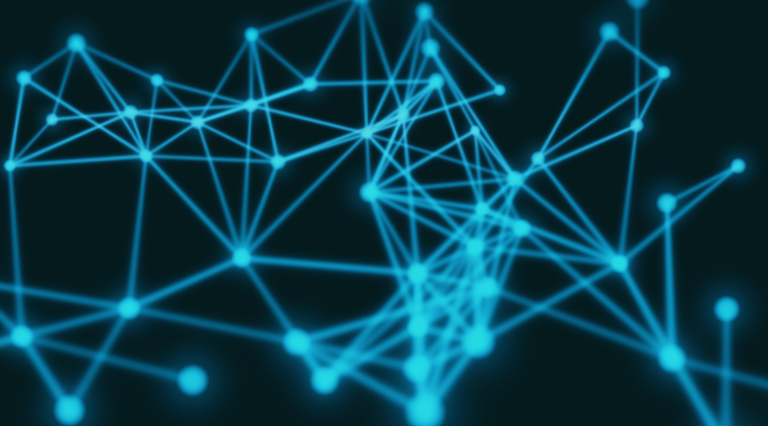
A Shadertoy shader for this background:

```glsl
// Glowing cyan network of linked nodes, seen with a shallow depth of field.
#define NODES 52
#define FOCUS_Y 0.70      // height of the sharp band
#define LINK_NEAR 0.54    // longest link at the bottom
#define LINK_FAR 0.31     // longest link at the top
#define LINK_KEEP 0.58    // share of possible links drawn
#define LINK_GAIN 0.62
#define NODE_GAIN 1.7

const float PI = 3.14159;
const float GOLDEN = 0.618034;

float hash(vec2 p) {
    vec3 q = fract(p.xyx * vec3(0.1031, 0.1030, 0.0973));
    q += dot(q, q.yzx + 33.33);
    return fract((q.x + q.y) * q.z);
}

// Nodes scatter along four loose strands; the canvas height is 1.
vec2 nodePosition(int index) {
    float i = float(index);
    vec2 jitter = vec2(hash(vec2(i, 3.7)), hash(vec2(i, 9.1))) - 0.5;
    float spread = fract(i * GOLDEN) - 0.5;
    if (index < 15) {                       // upper left band
        float t = i / 14.0;
        return vec2(0.02 + 0.92 * t, 0.81 - 0.12 * t + 0.36 * spread)
             + jitter * vec2(0.12, 0.06);
    }
    if (index < 33) {                       // curved central spine
        float t = (i - 15.0) / 17.0;
        float bend = 0.85 + 0.34 * sin(PI * pow(t, 0.8));
        return vec2(bend + spread * mix(0.14, 0.42, t * t), 1.0 - 0.97 * t)
             + jitter * 0.07;
    }
    if (index < 44) {                       // right fringe
        float t = (i - 33.0) / 10.0;
        return vec2(1.52 + 0.16 * t + spread * mix(0.2, 0.6, t),
                    0.97 - 1.03 * pow(t, 1.2)) + jitter * 0.08;
    }
    float t = (i - 44.0) / 7.0;             // sparse lower left
    return vec2(-0.25 + 0.98 * t, 0.22 + 0.4 * spread) + jitter * 0.08;
}

// Lens blur at a given height; the near side opens up faster.
float blurAt(float y) {
    float below = max(FOCUS_Y - y, 0.0);
    float above = max(y - FOCUS_Y, 0.0);
    return 0.0036 + 0.0145 * below + 0.014 * above;
}

float distanceFade(float y) {
    return mix(0.4, 1.0, smoothstep(1.05, 0.76, y));
}

float sharpness(float y) {
    float d = (y - FOCUS_Y) / 0.10;
    return exp(-d * d);
}

float linkLight(vec2 p, vec2 a, vec2 b) {
    vec2 ab = b - a;
    float t = clamp(dot(p - a, ab) / dot(ab, ab), 0.0, 1.0);
    vec2 closest = a + ab * t;
    vec2 away = p - closest;
    float width = blurAt(closest.y);
    float x2 = dot(away, away) / (width * width);
    if (x2 > 24.0) return 0.0;
    float profile = exp(-x2) + 0.16 * exp(-x2 * 0.2);
    return profile * distanceFade(closest.y) * (1.0 + 0.5 * sharpness(closest.y));
}

float nodeLight(vec2 p, vec2 center, float size) {
    float radius = size * (0.005 + 2.5 * blurAt(center.y));
    float d = length(p - center) / radius;
    float disc = smoothstep(1.25, 0.35, d);
    float halo = 0.14 * exp(-d * d * 0.25);
    return (disc + halo) * distanceFade(center.y);
}

// Dark teal through blue to bright cyan.
vec3 ramp(float s) {
    return vec3(0.016 + 0.13 * s * s * s,
                0.100 + 0.75 * s,
                0.110 + 0.78 * (1.0 - pow(1.0 - s, 1.6)));
}

void mainImage(out vec4 fragColor, in vec2 fragCoord) {
    vec2 p = fragCoord / iResolution.y;
    p.x *= 1.8 * iResolution.y / iResolution.x;

    vec2 nodes[NODES];
    for (int i = 0; i < NODES; i++) nodes[i] = nodePosition(i);

    float light = 0.0;
    for (int i = 0; i < NODES; i++) {
        vec2 a = nodes[i];
        light += NODE_GAIN * nodeLight(p, a, 0.75 + 0.4 * hash(vec2(float(i), 5.3)));
        for (int j = i + 1; j < NODES; j++) {
            vec2 b = nodes[j];
            float reach = mix(LINK_NEAR, LINK_FAR, clamp(0.5 * (a.y + b.y), 0.0, 1.0));
            vec2 ab = b - a;
            if (dot(ab, ab) > reach * reach) continue;
            float pick = hash(vec2(float(i) + 0.5, float(j) + 0.3));
            if (pick > LINK_KEEP) continue;
            float strength = 0.55 + 0.75 * pick / LINK_KEEP;
            light += LINK_GAIN * strength * linkLight(p, a, b);
        }
    }

    // Soft exposure, with a paler tint inside the sharp band.
    float s = 1.0 - exp(-light);
    vec3 color = ramp(s);
    color.r += 0.16 * s * s * sharpness(p.y);
    fragColor = vec4(color, 1.0);
}
```
